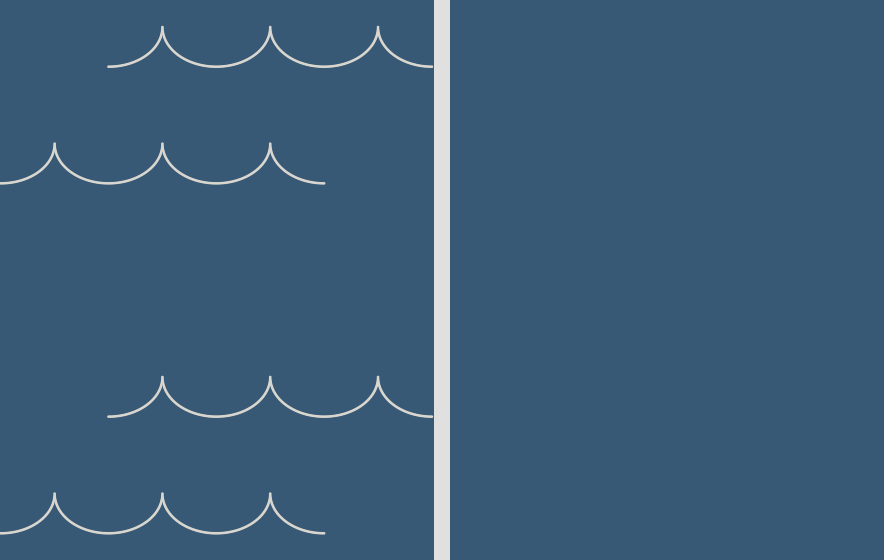
Left: the whole. Right: its middle third, enlarged.
Write a Shadertoy shader that draws this pattern.

```glsl
// Rows of scalloped waves on flat blue: each wave is three half-ellipse dips
// meeting in sharp crests. Two staggered rows alternate with one empty row,
// and the strokes come from the distance to an ellipse folded into each dip.

// Lengths are fractions of the canvas height.
const vec3 SEA_BLUE = vec3(0.22, 0.35, 0.46);
const vec3 FOAM = vec3(0.85, 0.84, 0.81);
const float DIP_WIDTH = 0.1925;      // crest to crest
const float DIP_DEPTH = 0.0708;      // crest to trough
const float DIPS_PER_WAVE = 3.0;
const float ROW_PITCH = 0.2083;
const float FIRST_TROUGH = 0.1191;   // below the top edge
const float ROW_HEADROOM = 0.139;    // from the cell top to its trough
const float ROWS_PER_CYCLE = 3.0;    // shifted, unshifted, empty
const float WAVE_START = 0.0013;     // left end of an unshifted wave
const float HALF_STROKE = 0.0023;

// Distance to the lower half of an ellipse, with round caps at its tips.
float dipDistance(vec2 p, vec2 radii) {
    p.x = abs(p.x);
    if (p.y >= 0.0) return length(p - vec2(radii.x, 0.0));
    float k1 = length(p / radii);
    float k2 = length(p / (radii * radii));
    return abs(k1 * (k1 - 1.0) / k2);
}

// Distance to one wave; the origin is its left end, at trough level.
float waveDistance(vec2 p) {
    float span = DIPS_PER_WAVE * DIP_WIDTH;
    float beyond = p.x - clamp(p.x, 0.0, span);
    if (beyond != 0.0) return length(vec2(beyond, p.y));
    float x = p.x - DIP_WIDTH * round(p.x / DIP_WIDTH);
    return dipDistance(vec2(x, p.y - DIP_DEPTH), vec2(0.5 * DIP_WIDTH, DIP_DEPTH));
}

void mainImage(out vec4 fragColor, in vec2 fragCoord) {
    float pixel = 1.0 / iResolution.y;
    vec2 p = fragCoord * pixel;
    float fromTop = 1.0 - p.y;

    // Row cell and its place in the cycle
    float row = floor((fromTop - FIRST_TROUGH + ROW_HEADROOM) / ROW_PITCH);
    float phase = mod(row, ROWS_PER_CYCLE);
    float trough = FIRST_TROUGH + row * ROW_PITCH;
    float start = WAVE_START + (phase < 0.5 ? DIP_WIDTH : 0.0);

    // Stroke coverage, left out of the empty row
    float d = waveDistance(vec2(p.x - start, trough - fromTop)) - HALF_STROKE;
    float ink = 1.0 - smoothstep(-0.6 * pixel, 0.6 * pixel, d);
    ink *= 1.0 - step(1.5, phase);

    fragColor = vec4(mix(SEA_BLUE, FOAM, ink), 1.0);
}
```
